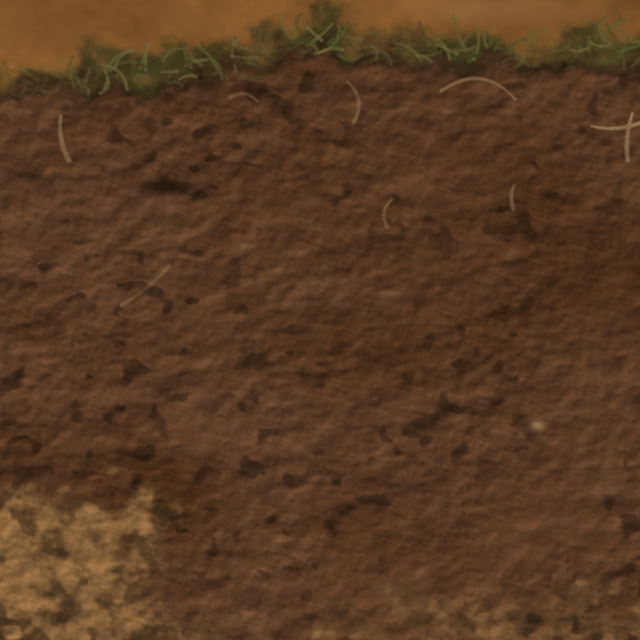
Write a three.js fragment shader that draws this texture.

```glsl
#define SOIL_LIGHT vec3(0.375, 0.25, 0.165)
#define SOIL_DARK vec3(0.28, 0.17, 0.09)
#define CLAY vec3(0.42, 0.275, 0.185)
#define SAND vec3(0.54, 0.395, 0.235)
#define PATH vec3(0.51, 0.335, 0.165)
#define STRAW vec3(0.6, 0.48, 0.33)
#define GRASS_DARK vec3(0.22, 0.21, 0.1)
#define GRASS_DRY vec3(0.52, 0.47, 0.27)
#define GRASS_FRESH vec3(0.3, 0.36, 0.16)
#define RELIEF 1.0
#define BLADES 170

varying vec2 vUv;

float hash(vec2 p) {
  vec3 q = fract(vec3(p.xyx) * 0.1031);
  q += dot(q, q.yzx + 33.33);
  return fract((q.x + q.y) * q.z);
}

float noise(vec2 p) {
  vec2 i = floor(p), f = fract(p);
  f = f * f * (3.0 - 2.0 * f);
  return mix(mix(hash(i), hash(i + vec2(1, 0)), f.x),
             mix(hash(i + vec2(0, 1)), hash(i + vec2(1, 1)), f.x), f.y);
}

float fbm(vec2 p) {
  float sum = 0.0, amp = 0.5;
  for (int i = 0; i < 4; i++) {
    sum += amp * noise(p);
    p = mat2(1.6, 1.2, -1.2, 1.6) * p + 7.3;
    amp *= 0.5;
  }
  return sum;
}

// Height of the crumbly ground
float ground(vec2 p) {
  return fbm(p * vec2(30, 40)) + 0.15 * noise(p * vec2(70, 85));
}

float bump(float x, float center, float radius) {
  float d = (x - center) / radius;
  return exp(-d * d);
}

float blob(float x, float y, float rx, float ry) {
  return bump(vUv.x, x, rx) * bump(vUv.y, y, ry);
}

// Coverage of a tapering stem bowed sideways
float stem(vec2 a, vec2 d, float bow, float width) {
  float t = clamp(dot(vUv - a, d) / dot(d, d), 0.0, 1.0);
  vec2 q = a + d * t + vec2(-d.y, d.x) * bow * 4.0 * t * (1.0 - t);
  float w = width * (1.0 - 0.6 * t);
  return 1.0 - smoothstep(w * 0.2, w * 0.4 + 0.003, length(vUv - q));
}

float grassLine(float x) {
  return mix(0.883, 0.925, smoothstep(0.1, 0.55, x)) + 0.022 * bump(x, 0.5, 0.07);
}

// Uneven growth along the strip, from bare to dense
float growth(float x) {
  float tufts = bump(x, 0.25, 0.13) + bump(x, 0.5, 0.05) + bump(x, 0.73, 0.08) + bump(x, 0.97, 0.07);
  return clamp(0.15 + tufts * (0.6 + 0.5 * noise(vec2(x * 22.0, 4))), 0.0, 1.0);
}

void main() {
  vec2 p = vUv;
  float h = ground(p);
  float relief = h - ground(p + vec2(-0.004, 0.006));
  float broad = fbm(p * vec2(5, 7) + 3.0);
  float ragged = fbm(p * 22.0 + 11.0) - 0.47;

  // Moist soil with broad light and dark areas
  float tone = 0.6 + 0.9 * (broad - 0.47) + 0.6 * (h - 0.55);
  tone -= 0.45 * blob(0.9, 0.58, 0.2, 0.12) + 0.35 * blob(0.52, 0.45, 0.12, 0.06);
  tone -= 0.6 * blob(0.27, 0.21, 0.09, 0.07) + 0.4 * blob(0.04, 0.5, 0.08, 0.05);
  tone += 0.3 * blob(0.1, 0.57, 0.16, 0.1) + 0.3 * blob(0.5, 0.33, 0.3, 0.07);
  vec3 col = mix(SOIL_DARK, SOIL_LIGHT, clamp(tone, 0.0, 1.15));

  // Smooth exposed clay
  float clay = blob(0.67, 0.72, 0.07, 0.04) + blob(0.78, 0.62, 0.045, 0.03);
  clay += blob(0.29, 0.34, 0.05, 0.05) + blob(0.84, 0.16, 0.1, 0.05);
  clay += 0.8 * blob(0.6, 0.08, 0.12, 0.06) + 0.5 * blob(0.88, 0.87, 0.1, 0.03);
  clay = clamp(clay * (0.75 + 1.2 * ragged), 0.0, 1.0);
  col = mix(col, CLAY, clay * 0.65);

  // Dry sand along the lower edge, breaking into clods
  float left = min(0.245 - 0.2 * p.x - p.y, 0.285 - 0.35 * p.y - p.x);
  float right = 0.075 * smoothstep(0.4, 0.8, p.x) - p.y - 0.015;
  float sand = smoothstep(-0.04, 0.04, left + 0.22 * ragged);
  sand = max(sand, 0.6 * smoothstep(-0.04, 0.04, right + 0.25 * ragged));
  float grain = fbm(mat2(0.8, -0.6, 0.6, 0.8) * p * vec2(42, 30));
  col = mix(col, mix(SAND * 0.62, SAND, smoothstep(0.28, 0.58, grain)), sand * 0.95);

  // Small pits, raised crumbs and clefts
  float pits = smoothstep(0.62, 0.92, noise(p * vec2(42, 58) + 2.0 * ragged));
  pits *= smoothstep(0.2, 0.6, noise(p * 9.0 + 20.0)) * (1.0 - 0.6 * clay);
  col *= 1.0 - 0.34 * pits;
  col *= 1.0 + RELIEF * relief * (1.0 - 0.45 * clay);
  float clefts = blob(0.065, 0.726, 0.06, 0.012) + blob(0.255, 0.707, 0.045, 0.013);
  clefts += 0.7 * blob(0.25, 0.39, 0.035, 0.012) + 0.6 * blob(0.62, 0.243, 0.05, 0.01);
  col *= 1.0 - 0.45 * clamp(clefts * (0.9 + 2.5 * ragged), 0.0, 1.0);

  // Path behind the grass, and the shade under it
  float rise = p.y - grassLine(p.x);
  vec3 path = PATH * (0.7 + 0.3 * broad + 0.25 * h);
  path = mix(path, SAND * 1.08, 0.5 * blob(0.78, 0.985, 0.14, 0.02));
  col = mix(col, path, smoothstep(-0.015, 0.025, rise + 0.12 * ragged));
  float turf = bump(rise + 0.12 * ragged, 0.0, 0.027);
  col = mix(col, GRASS_DARK * (0.65 + 0.7 * h), turf * (0.25 + 0.6 * growth(p.x)));
  col *= 1.0 - 0.25 * bump(rise + 0.08 * ragged, -0.028, 0.015);

  // Grass blades, dry on the left and fresher on the right
  if (abs(rise) < 0.12) {
    for (int i = 0; i < BLADES; i++) {
      float k = float(i);
      float r = hash(vec2(k, 2)), s = hash(vec2(k, 5)), u = hash(vec2(k, 9));
      float x = (k + r) / float(BLADES), vigor = growth(x);
      vec2 root = vec2(x, grassLine(x) - 0.032 + 0.045 * s);
      vec2 reach = vec2((u - 0.5) * 0.08, 0.042 * r * (0.5 + vigor) - 0.008);
      float blade = stem(root, reach, (s - 0.5) * 0.5, 0.005);
      vec3 tint = mix(GRASS_DARK, GRASS_DRY, fract(s * 7.0 + u) * 0.9);
      tint = mix(tint, GRASS_FRESH, (0.3 + 0.4 * smoothstep(0.3, 0.6, x)) * u);
      col = mix(col, tint, blade * (0.12 + 0.58 * vigor));
    }
  }

  // Dry stalks lying on the soil
  float stalks = stem(vec2(0.107, 0.75), vec2(-0.012, 0.068), 0.08, 0.01);
  stalks += stem(vec2(0.981, 0.75), vec2(0.007, 0.072), 0.06, 0.007);
  stalks += stem(vec2(1, 0.808), vec2(-0.075, -0.005), 0.08, 0.006);
  stalks += 0.7 * stem(vec2(0.605, 0.645), vec2(0.007, 0.043), 0.2, 0.006);
  stalks += 0.7 * stem(vec2(0.802, 0.675), vec2(0.001, 0.035), 0.1, 0.007);
  stalks += 0.5 * stem(vec2(0.19, 0.523), vec2(0.075, 0.062), -0.04, 0.005);
  stalks += 0.5 * stem(vec2(0.553, 0.81), vec2(-0.01, 0.062), -0.2, 0.006);
  stalks += 0.7 * stem(vec2(0.69, 0.858), vec2(0.115, -0.013), 0.22, 0.006);
  stalks += 0.6 * stem(vec2(0.36, 0.848), vec2(0.042, -0.006), 0.2, 0.006);
  col = mix(col, STRAW, min(stalks, 1.0) * clamp(0.75 + ragged, 0.0, 1.0));

  // Pale pebbles
  float pebbles = blob(0.84, 0.335, 0.011, 0.007) + 0.5 * blob(0.38, 0.616, 0.013, 0.006);
  pebbles += 0.4 * blob(0.61, 0.541, 0.022, 0.005);
  col = mix(col, STRAW * 1.1, min(pebbles, 1.0) * 0.75);

  gl_FragColor = vec4(clamp(col, 0.0, 1.0), 1.0);
}
```
